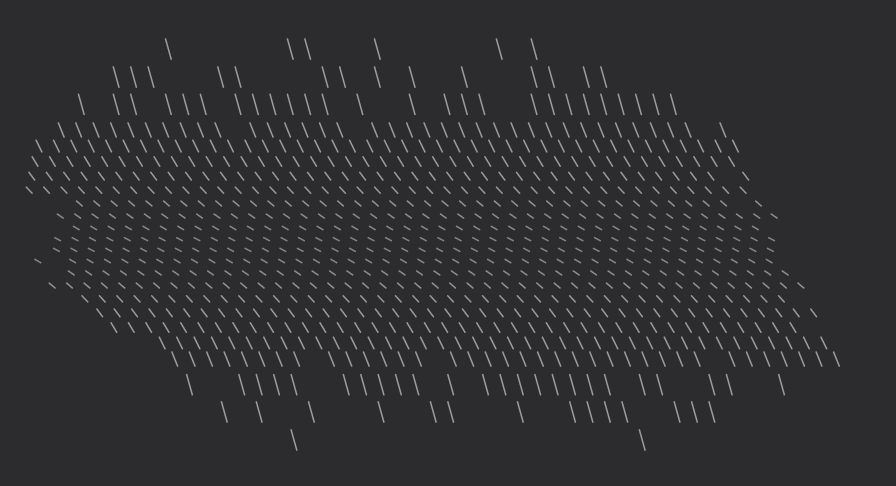
Give the GLSL for this background, as a WebGL 2 fragment shader.

```glsl
#version 300 es
precision highp float;
// Rows of thin slanted dashes on a charcoal ground. Rows crowd together at the
// middle and spread outwards, where dashes grow taller and are thinned at random.
// Each row is placed by a formula of its signed rank; columns repeat with round().

uniform vec2 u_resolution;
out vec4 fragColor;

const float DESIGN_WIDTH = 768.0;   // canvas width in design units
const float ROWS = 24.0;
const float COLUMN_STEP = 14.925;
const float COLUMN_ORIGIN = -6.76;
const float MIDDLE_Y = 1.3;
const float HALF_STROKE = 0.65;
const float OUTER_RANK = 8.6;       // rows beyond this rank are sparse
const vec3 GROUND = vec3(0.172, 0.172, 0.18);
const vec3 INK = vec3(0.61, 0.61, 0.615);

float hash(vec2 cell) {
  return fract(sin(dot(cell, vec2(127.1, 311.7))) * 43758.5453);
}

float segmentDistance(vec2 p, vec2 halfSpan) {
  float t = clamp(dot(p, halfSpan) / dot(halfSpan, halfSpan), -1.0, 1.0);
  return length(p - halfSpan * t);
}

// Vertical place of a row, measured downwards from the canvas centre.
float rowHeight(float rank) {
  float a = abs(rank);
  float spread = 9.0 * a + 0.3 * a * a + 8.4 * max(a - OUTER_RANK, 0.0);
  return MIDDLE_Y + sign(rank) * spread;
}

// Sideways drift of a row, which bends the columns into an S.
float rowShift(float rank) {
  float a = abs(rank);
  return COLUMN_ORIGIN - sign(rank) * min(a + 0.0163 * a * a * a, 20.8);
}

float dashHalfHeight(float rank) {
  return abs(rank) > OUTER_RANK ? 8.6 : 1.25 + 0.065 * rank * rank;
}

// Chance that a dash exists: ragged ends, thinner outer rows.
float dashChance(float x, float rank) {
  float outer = max(abs(rank) - OUTER_RANK, 0.0);
  float lower = max(rank, 0.0);
  float left = -354.0 + 1.4 * lower * lower + 28.0 * max(-rank - OUTER_RANK, 0.0);
  float right = 290.0 + 5.5 * rank - 27.0 * outer;
  float inset = min(x - left, right - x);
  float ends = step(-6.0, inset) * mix(0.5, 1.0, smoothstep(5.0, 35.0, inset));
  float density = abs(rank) > 8.0 ? 0.95 - 0.27 * outer : 1.0;
  return ends * density;
}

// Ink coverage of one row of dashes at point p.
float dashRow(vec2 p, float rank, float pixel) {
  float shift = rowShift(rank);
  float column = round((p.x - shift) / COLUMN_STEP);
  vec2 center = vec2(column * COLUMN_STEP + shift, rowHeight(rank));
  float d = segmentDistance(p - center, vec2(2.4, dashHalfHeight(rank)));
  float present = step(hash(vec2(column, rank)), dashChance(center.x, rank));
  float strength = mix(0.78, 1.0, smoothstep(0.0, 6.0, abs(rank)));
  return present * strength * clamp(0.5 + (HALF_STROKE - d) / pixel, 0.0, 1.0);
}

void main() {
  float pixel = DESIGN_WIDTH / u_resolution.x;
  vec2 p = (gl_FragCoord.xy - 0.5 * u_resolution) * pixel;
  p.y = -p.y;

  float ink = 0.0;
  for (float row = 0.0; row < ROWS; row++) {
    ink = max(ink, dashRow(p, row - 0.5 * (ROWS - 1.0), pixel));
  }
  fragColor = vec4(mix(GROUND, INK, ink), 1.0);
}
```
